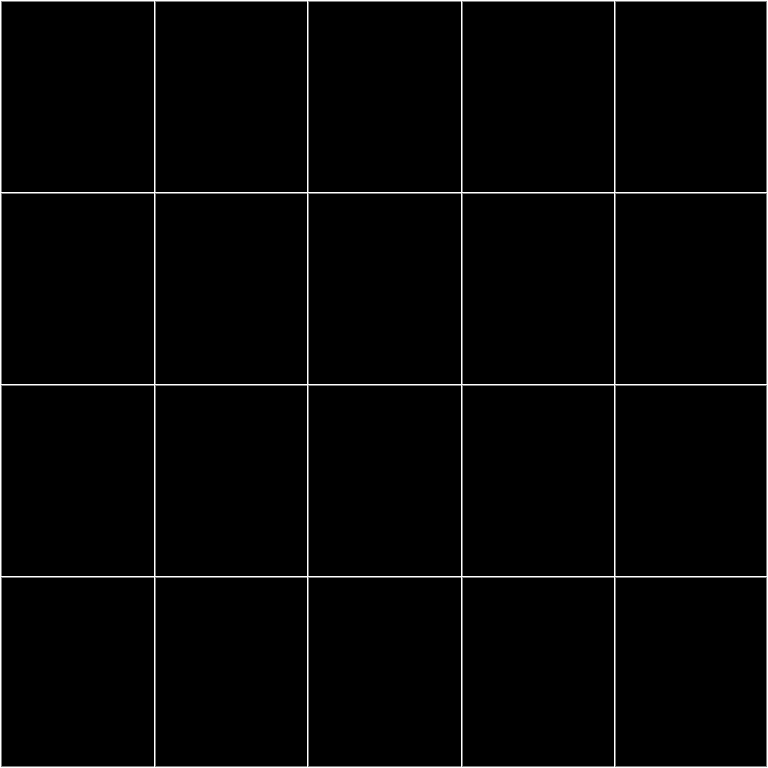
A Shadertoy shader for this pattern:

```glsl
// Thin white grid of five columns and four rows on black, framed at the canvas edges.
#define CELLS vec2(5.0, 4.0)
#define LINE_WIDTH (1.0 / 512.0)
#define LINE_COLOR vec3(1.0)
#define GROUND_COLOR vec3(0.0)

// Start of the nearest grid line per axis, snapped to whole pixels and kept inside the canvas
vec2 lineStart(vec2 pos, float width) {
    vec2 cell = iResolution.xy / CELLS;
    vec2 index = floor(pos / cell + 0.5);
    return min(floor(index * cell + 0.5), iResolution.xy - width);
}

// Share of a pixel covered by the line that begins at start, per axis
vec2 lineCoverage(vec2 pos, vec2 start, float width) {
    vec2 low = max(pos - 0.5, start);
    vec2 high = min(pos + 0.5, start + width);
    return clamp(high - low, 0.0, 1.0);
}

void mainImage(out vec4 fragColor, in vec2 fragCoord) {
    // Rows count down from the top edge
    vec2 pos = vec2(fragCoord.x, iResolution.y - fragCoord.y);

    // Width follows the canvas but never falls below one crisp pixel
    float width = max(LINE_WIDTH * min(iResolution.x, iResolution.y), 1.0);
    vec2 cover = lineCoverage(pos, lineStart(pos, width), width);

    // Union of vertical and horizontal lines
    float ink = max(cover.x, cover.y);
    fragColor = vec4(mix(GROUND_COLOR, LINE_COLOR, ink), 1.0);
}
```
